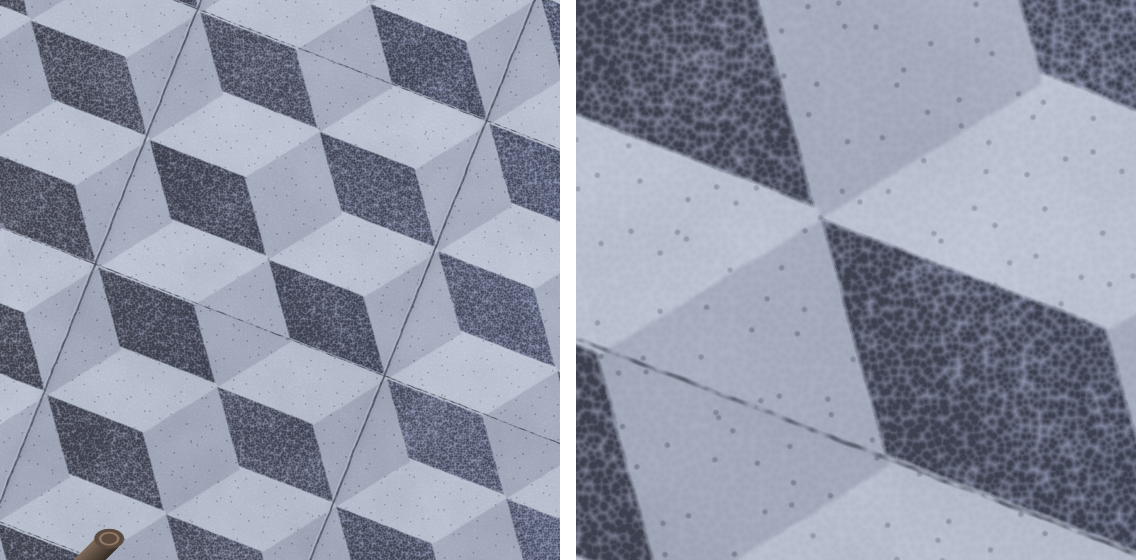
Left, the full canvas; right, a detail of the centre.
Give the GLSL for this pattern, as a three.js fragment shader.

```glsl
// Worn cement floor of tumbling-block rhombi, seen at a slant, with tile seams.
// A skewed integer lattice is split into three rhombus faces; cellular noise
// gives the speckle, layered sines the uneven edges and clouded tones.
varying vec2 vUv;

const vec2 ORIGIN = vec2(0.267, 0.750);     // one corner of a dark rhombus
const vec2 EDGE_A = vec2(0.172, -0.0664);   // long side of the dark rhombus
const vec2 EDGE_B = vec2(0.0404, -0.1471);  // steep side of the dark rhombus
const vec2 DARK_SIZE = vec2(0.985, 0.955);  // dark face within its lattice cell
const vec3 LIGHT = vec3(0.725, 0.755, 0.815);
const vec3 MID = vec3(0.640, 0.670, 0.740);
const vec3 COAL = vec3(0.240, 0.255, 0.310);
const vec3 ASH = vec3(0.500, 0.520, 0.610);
const vec3 SEAM = vec3(0.330, 0.340, 0.400);
const vec3 BRASS = vec3(0.440, 0.365, 0.310);
const float FEATHER = 0.0011;               // edge smoothing step
const float STEEP_SEAM = 0.0017;            // seam half widths
const float CROSS_SEAM = 0.0012;
const float WOBBLE = 0.007;

float hash(vec2 p) {
  return fract(sin(dot(p, vec2(127.1, 311.7))) * 43758.5453);
}

float cross2(vec2 a, vec2 b) { return a.x * b.y - a.y * b.x; }

// Signed offset to the nearest multiple of n
float centred(float x, float n) { return mod(x + 0.5 * n, n) - 0.5 * n; }

// Distance to the nearest scattered point
float cellular(vec2 p) {
  vec2 cell = floor(p);
  float nearest = 2.0;
  for (int j = -1; j <= 1; j++)
    for (int i = -1; i <= 1; i++) {
      vec2 c = cell + vec2(float(i), float(j));
      nearest = min(nearest, distance(p, c + vec2(hash(c), hash(c + 57.0))));
    }
  return nearest;
}

// Layered sines, about -1 to 1
float clouds(vec2 p) {
  float sum = 0.0, gain = 0.5;
  for (int i = 0; i < 4; i++) {
    sum += gain * sin(p.x + 1.7 * sin(p.y)) * cos(p.y - 1.3 * sin(p.x));
    p = mat2(1.5, 1.1, -1.1, 1.5) * p + 2.3;
    gain *= 0.6;
  }
  return sum;
}

// Canvas to lattice units along the two rhombus sides
vec2 lattice(vec2 p) {
  vec2 d = p - ORIGIN;
  return vec2(cross2(d, EDGE_B), cross2(EDGE_A, d)) / cross2(EDGE_A, EDGE_B);
}

// Face weights: light, mid, dark
vec3 faceAt(vec2 q) {
  vec2 cell = floor(q), f = q - cell;
  float kind = mod(cell.x - cell.y + 0.5, 3.0);
  bool upper = f.x + f.y > 1.0;
  bool light = kind < 2.0 ? upper : !upper;
  if (kind < 1.0) {
    if (f.x < DARK_SIZE.x && f.y < DARK_SIZE.y) return vec3(0.0, 0.0, 1.0);
    light = f.y >= DARK_SIZE.y;
  }
  return light ? vec3(1.0, 0.0, 0.0) : vec3(0.0, 1.0, 0.0);
}

float line(float d, float halfWidth) {
  return 1.0 - smoothstep(halfWidth - FEATHER, halfWidth + FEATHER, abs(d));
}

void main() {
  vec2 p = vUv;
  vec2 bend = WOBBLE * vec2(clouds(p * 45.0), clouds(p.yx * 45.0 + 4.0));
  vec2 q = lattice(p) + bend;

  // Smoothed face coverage
  vec3 face = vec3(0.0);
  for (int j = -1; j <= 1; j++)
    for (int i = -1; i <= 1; i++)
      face += faceAt(lattice(p + FEATHER * vec2(float(i), float(j))) + bend) / 9.0;

  // Grain, stains and differences between faces and tiles
  float fine = cellular(p * 230.0) - 0.47;
  float coarse = cellular(p * 95.0 + 9.0) - 0.47;
  float stain = clouds(p * 17.0);
  float steep = 2.0 * q.x + q.y + 0.08, level = q.y - 1.97;
  float tileTone = hash(floor(vec2(steep / 6.0, level / 4.0))) - 0.5;
  float faceTone = hash(floor(q) + 3.0) - 0.5;
  float ash = 0.50 + 1.1 * fine + 0.65 * coarse + 0.22 * stain
            + 0.22 * faceTone + 0.35 * (p.x - 0.5);
  vec3 dark = mix(COAL, ASH, clamp(ash, 0.0, 1.15));
  dark += vec3(-0.015, -0.005, 0.025) * (p.x - 0.4);

  // Occasional pale scratch across a dark face
  vec2 f = fract(q);
  float scratch = line((f.x + 0.6 * f.y - 0.9 - faceTone) * 0.12, 0.0008);
  dark += 0.10 * scratch * step(0.12, faceTone) * smoothstep(-0.1, 0.3, stain);

  vec3 color = face.x * LIGHT + face.y * MID + face.z * dark;
  float pale = 1.0 - face.z;
  color += pale * (0.035 * fine + 0.022 * stain + 0.025 * tileTone + 0.015 * faceTone);
  color -= 0.14 * pale * (1.0 - smoothstep(0.03, 0.09, cellular(p * 38.0)));

  // Tile seams: steep ones with a pale lip, cross ones chipped
  float across = centred(steep, 6.0) * 0.092;
  float along = centred(level, 4.0) * 0.123;
  color = mix(color, LIGHT, 0.6 * line(across + 0.0035, 0.0018));
  color = mix(color, SEAM, (0.75 + 0.4 * coarse) * line(across, STEEP_SEAM));
  color = mix(color, SEAM, clamp(0.6 + 1.4 * coarse, 0.1, 0.9) * line(along, CROSS_SEAM));
  color -= 0.05 * exp(-abs(min(across, along) * 0.0 + across) * 160.0);

  // Brass peg entering from the lower edge
  vec2 peg = p - vec2(0.150, -0.01), axis = vec2(0.045, 0.045);
  float t = clamp(dot(peg, axis) / dot(axis, axis), 0.0, 1.0);
  float body = length(peg - axis * t) - 0.019;
  float cap = (length((p - vec2(0.195, 0.038)) * vec2(1.0, 1.5)) - 0.025) / 1.5;
  color = mix(color, BRASS * (0.8 + 12.0 * (p.y - p.x + 0.16)), line(max(body, 0.0), FEATHER));
  color = mix(color, BRASS * 0.8, line(max(cap, 0.0), FEATHER));
  color = mix(color, BRASS * 1.3, line(cap + 0.006, 0.0015));

  gl_FragColor = vec4(clamp(color, 0.0, 1.0), 1.0);
}
```
